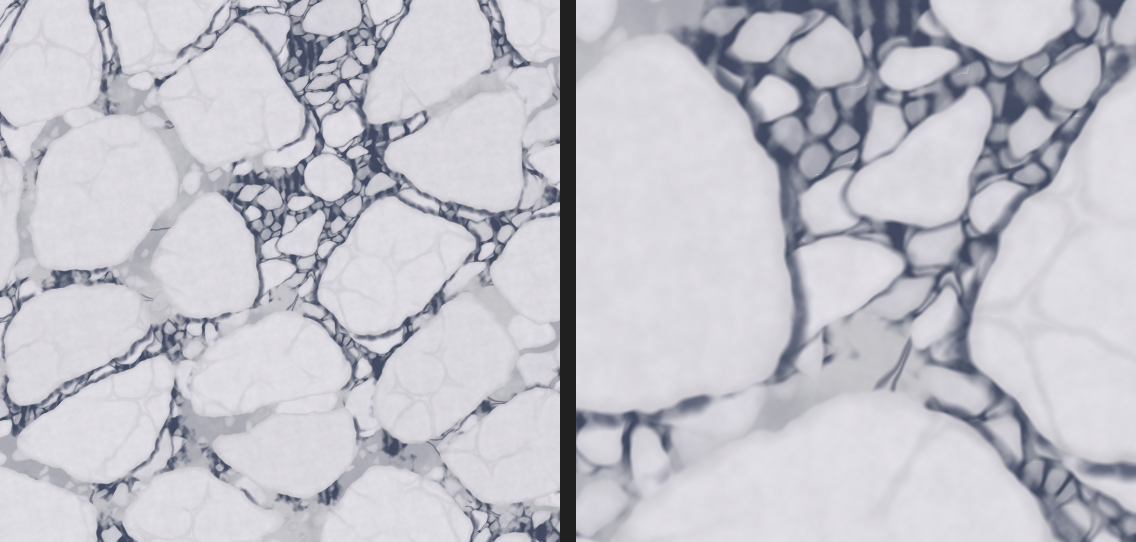
Left, the full canvas; right, a detail of the centre.
Write a Shadertoy shader that draws this texture.

```glsl
// Broken sea ice from above: pale rounded floes of four sizes over grey
// thin ice and streaked dark water. Floes are rounded Voronoi cells, while
// layered sines roughen their outlines and decide where water opens up.

// Floes stretch along the rising diagonal
const mat2 LIE = mat2(0.8, -0.8, 0.6, 1.05);

vec2 hash2(vec2 c) {
    vec3 q = fract(c.xyx * vec3(0.1031, 0.1030, 0.0973));
    q += dot(q, q.yzx + 33.33);
    return fract((q.xx + q.yz) * q.zy);
}

// Layered sines, roughly -0.8 to 0.8
float ripple(vec2 p) {
    float sum = 0.0, amp = 0.5;
    for (int i = 0; i < 5; i++) {
        p = mat2(0.8, 0.6, -0.6, 0.8) * p * 1.8 + 2.3;
        sum += amp * sin(p.x + 0.8 * sin(p.y * 0.7)) * sin(p.y + cos(p.x * 0.6));
        amp *= 0.6;
    }
    return sum;
}

// Tendency towards open water, rising to the right
float wetness(vec2 p) {
    return ripple(p * 4.5 + 1.0) + 0.22 * smoothstep(0.55, 1.05, p.x);
}

vec2 site(vec2 cell) {
    return cell + 0.12 + 0.76 * hash2(cell + 40.0);
}

// Rounded distance to the cell border, a cell random, the cell's site
vec4 cells(vec2 p) {
    vec2 base = floor(p), home = base;
    float nearest = 9.0;
    for (int y = -1; y <= 1; y++)
    for (int x = -1; x <= 1; x++) {
        vec2 c = base + vec2(x, y);
        float d = distance(p, site(c));
        if (d < nearest) { nearest = d; home = c; }
    }
    vec2 own = site(home);
    float sum = 0.0;
    for (int y = -2; y <= 2; y++)
    for (int x = -2; x <= 2; x++) {
        if (x == 0 && y == 0) continue;
        vec2 other = site(home + vec2(x, y));
        float d = dot(0.5 * (own + other) - p, normalize(other - own));
        sum += exp(-13.0 * d);
    }
    return vec4(-log(sum) / 13.0, hash2(home + 7.0).x, own);
}

// Signed depth inside a floe in canvas units, and its random shade
vec2 floes(vec2 p, float scale, float gap, float share, float lean) {
    vec4 c = cells(LIE * p * scale + scale * 3.0);
    vec2 centre = inverse(LIE) * (c.zw / scale - 3.0);
    bool present = c.y < share + lean * wetness(centre);
    return vec2((present ? c.x - gap : -gap) / scale, fract(c.y * 17.3));
}

float cover(float depth) {
    return smoothstep(-0.0015, 0.0025, depth);
}

void mainImage(out vec4 fragColor, in vec2 fragCoord) {
    vec2 p = fragCoord / iResolution.y;
    vec2 rough = p + 0.013 * vec2(ripple(p * 13.0), ripple(p * 13.0 + 31.0));
    float mottle = ripple(p * 48.0);
    float wet = wetness(p) + 0.3 * ripple(p * 22.0);

    // Smooth thin ice with drifting grey tones
    vec3 thinIce = mix(vec3(0.67, 0.67, 0.71), vec3(0.77, 0.77, 0.79),
                       smoothstep(-0.4, 0.45, ripple(p * 7.0 + 9.0) + 0.25 * mottle));

    // Dark water streaked with slush
    float streak = sin(p.x * 330.0 + p.y * 40.0 + 7.0 * ripple(p * 10.0));
    float slush = smoothstep(-0.1, 1.1, 0.45 * streak + 0.8 * mottle + 0.15);
    vec3 water = mix(vec3(0.26, 0.29, 0.38), vec3(0.55, 0.56, 0.61), slush);
    vec3 col = mix(thinIce, water, smoothstep(-0.06, 0.14, wet));

    // Sparse hairline cracks in the thin ice
    float crack = cells(rough * 5.0 + 60.0).x / 5.0;
    float cracked = (1.0 - smoothstep(0.0, 0.003, abs(crack)))
                  * smoothstep(0.0, 0.2, ripple(p * 5.0 + 20.0));
    col = mix(col, vec3(0.41, 0.42, 0.49), 0.8 * cracked);

    // Rubble from crumbs to small floes, densest near water
    for (int i = 0; i < 3; i++) {
        float scale = 46.0 / pow(2.1, float(i));
        vec2 f = floes(rough, scale, 0.07, 0.42, 0.55);
        float rim = smoothstep(-0.006, 0.0, f.x) * smoothstep(-0.05, 0.2, wet);
        col = mix(col, water, 0.6 * rim);
        vec3 ice = mix(vec3(0.75, 0.75, 0.78), vec3(0.87, 0.86, 0.89),
                       clamp(0.3 * float(i) + 0.7 * f.y, 0.0, 1.0));
        ice *= 0.94 + 0.06 * smoothstep(0.0, 0.009, f.x);
        col = mix(col, ice + 0.025 * mottle, cover(f.x));
    }

    // Large floes: dark leads or a pale fringe outside, faint seams within
    vec2 big = floes(rough, 3.5, 0.05, 0.82, -0.45);
    float lead = smoothstep(-0.012, -0.003, big.x) * smoothstep(-0.12, 0.15, wet);
    col = mix(col, water, 0.8 * lead);
    float seam = 1.0 - smoothstep(0.0, 0.006, abs(cells(rough * 11.0 + 5.0).x / 11.0));
    vec3 snow = vec3(0.875, 0.867, 0.893) - 0.02 * big.y + 0.016 * mottle;
    snow -= 0.045 * seam * smoothstep(-0.2, 0.3, ripple(p * 6.0 + 50.0));
    snow -= 0.06 * (1.0 - smoothstep(0.0, 0.012, big.x));
    col = mix(col, snow, cover(big.x));

    // Fine surface grain
    col += 0.012 * ripple(p * 130.0);
    fragColor = vec4(clamp(col, 0.0, 1.0), 1.0);
}
```
